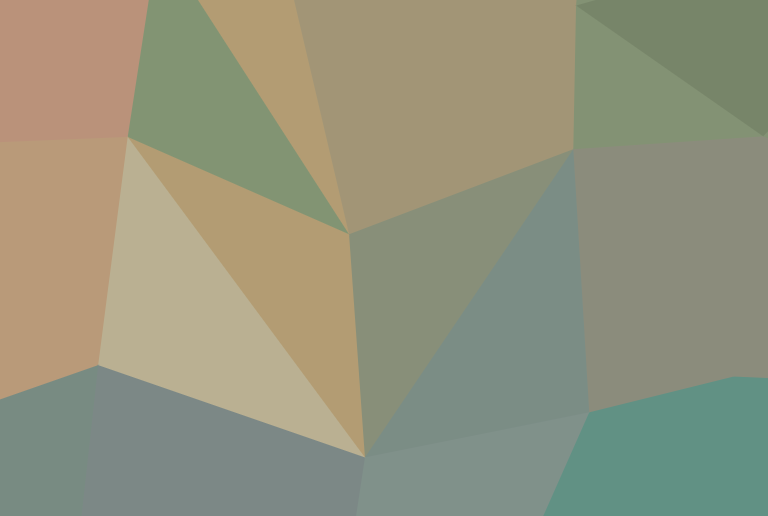
This background is drawn by a Shadertoy shader. Its source:

```glsl
// Flat mosaic of large, muted polygons: a jittered lattice of corners whose
// quads are cut along alternating diagonals. Earthy hues run from warm at
// the left to sage at the right and slate to teal along the bottom.

#define CELL 0.42                     // lattice spacing, in canvas heights
#define ORIGIN vec2(0.48)             // lattice shift
#define JITTER 0.5                    // corner scatter, in cells
#define TINT 0.045                    // tone variation between facets
#define SAGE  vec3(0.53, 0.56, 0.47)
#define SLATE vec3(0.48, 0.55, 0.52)
#define TAN   vec3(0.72, 0.59, 0.47)
#define OLIVE vec3(0.62, 0.60, 0.45)
#define PALE  vec3(0.75, 0.67, 0.59)
#define TEAL  vec3(0.38, 0.57, 0.52)

vec2 hash22(vec2 p) {
    vec3 h = fract(p.xyx * vec3(0.1031, 0.1030, 0.0973));
    h += dot(h, h.yzx + 33.33);
    return fract((h.xx + h.yz) * h.zy);
}

// Lattice corner, scattered little enough that no triangle flips.
vec2 corner(vec2 id) {
    return id + JITTER * (hash22(id + 11.0) - 0.5);
}

// Signed distance to the line a-b, positive on its left.
float leftOf(vec2 p, vec2 a, vec2 b) {
    vec2 e = normalize(b - a), d = p - a;
    return e.x * d.y - e.y * d.x;
}

// Antialiased coverage of a counter-clockwise triangle.
float coverage(vec2 p, vec2 a, vec2 b, vec2 c, float pixel) {
    float d = min(leftOf(p, a, b), min(leftOf(p, b, c), leftOf(p, c, a)));
    return clamp(0.5 + d / pixel, 0.0, 1.0);
}

// Hue zone of a cell; the halves differ where the quad is visibly split.
vec3 zoneColour(vec2 cell, bool upper) {
    if (cell.y < 0.5) return cell.x < 2.5 ? SLATE : TEAL;
    if (cell.x < 0.5) return TAN;
    bool top = cell.y > 1.5;
    if (cell.x < 1.5) return upper ? TAN : (top ? SAGE : PALE);
    if (cell.x < 2.5) return top ? OLIVE : (upper ? SAGE : SLATE);
    return SAGE;
}

vec3 facetColour(vec2 cell, bool upper) {
    cell = clamp(cell, vec2(0.0), vec2(3.0, 2.0));
    vec2 tone = hash22(cell + 37.0) - 0.5;
    vec3 colour = zoneColour(cell, upper) + TINT * vec3(tone.x, tone.y, tone.x);
    // The far corner quad is split by shade alone.
    bool shaded = upper && cell.x + cell.y > 4.5;
    return shaded ? colour * 0.91 : colour;
}

void mainImage(out vec4 fragColor, in vec2 fragCoord) {
    vec2 p = fragCoord / (iResolution.y * CELL) + ORIGIN;
    float pixel = 1.0 / (iResolution.y * CELL);
    vec2 home = floor(p);
    vec4 sum = vec4(0.0);

    // Blend the two triangles of every nearby quad by coverage.
    for (int j = -1; j <= 1; j++)
    for (int i = -1; i <= 1; i++) {
        vec2 cell = home + vec2(i, j);
        vec2 bl = corner(cell);
        vec2 br = corner(cell + vec2(1.0, 0.0));
        vec2 tl = corner(cell + vec2(0.0, 1.0));
        vec2 tr = corner(cell + vec2(1.0, 1.0));
        bool falling = mod(cell.x, 2.0) > 0.5;

        float lower = coverage(p, bl, br, falling ? tl : tr, pixel);
        float upper = coverage(p, falling ? br : bl, tr, tl, pixel);
        sum += lower * vec4(facetColour(cell, false), 1.0);
        sum += upper * vec4(facetColour(cell, true), 1.0);
    }
    fragColor = vec4(sum.rgb / max(sum.a, 1e-4), 1.0);
}
```
